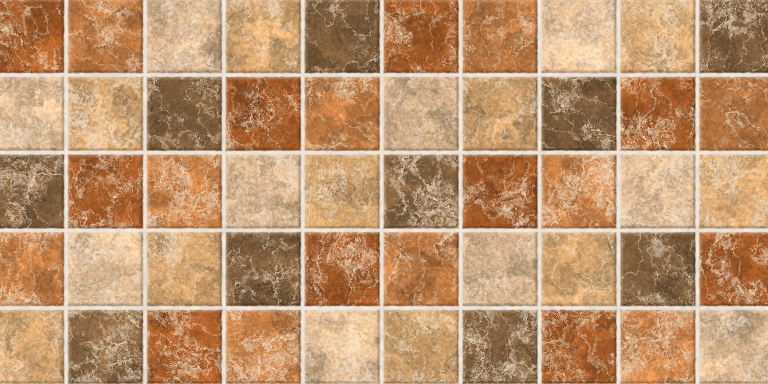
This texture is drawn by a WebGL 1 fragment shader. Its source:

```glsl
precision highp float;

uniform vec2 u_resolution;

#define PITCH vec2(0.2055, 0.2023)
#define FIRST_JOINT vec2(0.172, 0.198)
#define JOINT_HALF_WIDTH 0.0052
#define JOINT_WOBBLE 0.0016
#define BEVEL_WIDTH 0.011
#define VEIN_COLOR vec3(0.95, 0.88, 0.79)
#define GROUT_COLOR vec3(0.93, 0.89, 0.84)
#define VEIN_STRENGTH 0.85
#define MOTTLE_STRENGTH 0.50
#define TONE_VARIATION 0.12

vec2 hash2(vec2 p) {
  vec3 q = fract(vec3(p.xyx) * vec3(0.1031, 0.1030, 0.0973));
  q += dot(q, q.yzx + 33.33);
  return fract((q.xx + q.yz) * q.zy);
}

float cornerSlope(vec2 cell, vec2 toPoint) {
  float angle = 6.28318 * hash2(cell).x;
  return dot(vec2(cos(angle), sin(angle)), toPoint);
}

float gradientNoise(vec2 p) {
  vec2 i = floor(p), f = fract(p);
  vec2 u = f * f * f * (f * (f * 6.0 - 15.0) + 10.0);
  vec2 e = vec2(1.0, 0.0);
  float low = mix(cornerSlope(i, f), cornerSlope(i + e, f - e), u.x);
  float high = mix(cornerSlope(i + e.yx, f - e.yx), cornerSlope(i + 1.0, f - 1.0), u.x);
  return mix(low, high, u.y);
}

float fbm(vec2 p) {
  float sum = 0.0, amplitude = 0.6;
  for (int i = 0; i < 5; i++) {
    sum += amplitude * gradientNoise(p);
    p = mat2(1.6, 1.2, -1.2, 1.6) * p + 17.3;
    amplitude *= 0.62;
  }
  return sum;
}

// Thin bright line along the zero crossings of the noise
float crack(vec2 p, float width) {
  return 1.0 - smoothstep(width * 0.25, width, abs(gradientNoise(p)));
}

// Five stone tones, stepping diagonally from row to row
vec3 stoneTone(float index) {
  if (index < 0.5) return vec3(0.84, 0.70, 0.55);
  if (index < 1.5) return vec3(0.80, 0.62, 0.42);
  if (index < 2.5) return vec3(0.49, 0.36, 0.23);
  if (index < 3.5) return vec3(0.62, 0.34, 0.15);
  return vec3(0.74, 0.47, 0.26);
}

vec3 marble(vec2 uv, vec2 cell) {
  vec2 seed = hash2(cell + 41.0);
  float angle = 0.5 + 1.4 * seed.x;
  float c = cos(angle), s = sin(angle);
  vec2 p = mat2(c, s, -s, c) * (uv - 0.5) + seed * 90.0 + 50.0;
  vec2 warp = vec2(fbm(p * 3.5), fbm(p * 3.5 + 31.0));
  vec2 q = p + 0.22 * warp;

  // Clouded body
  float mottle = fbm(p * 2.2 + warp);
  float grain = gradientNoise(p * 21.0) + 0.7 * gradientNoise(p * 37.0);
  vec3 color = stoneTone(mod(cell.x - 2.0 * cell.y, 5.0));
  color *= 1.0 + MOTTLE_STRENGTH * mottle + 0.13 * grain + TONE_VARIATION * (seed.y - 0.5);

  // Long fractures, fine crazing and chalky flecks
  float patches = smoothstep(-0.22, 0.30, fbm(p * 1.8 + 60.0) + 0.2 * (seed.y - 0.5));
  float fractures = crack(q * vec2(1.5, 3.6), 0.055) * (0.45 + 0.55 * patches);
  float crazing = 0.75 * crack(q * vec2(5.0, 8.0) + 9.0, 0.10) * patches;
  crazing = max(crazing, 0.6 * crack(q * 12.0 + 23.0, 0.12) * patches);
  float flecks = smoothstep(0.12, 0.50, fbm(q * 8.0 + 77.0) + 0.5 * patches - 0.22);
  float veins = max(max(fractures, crazing), 0.75 * flecks);
  veins *= 0.82 + 0.5 * grain;
  return mix(color, VEIN_COLOR, VEIN_STRENGTH * clamp(veins, 0.0, 1.0));
}

void main() {
  vec2 p = gl_FragCoord.xy / u_resolution.y;
  float pixel = 1.0 / u_resolution.y;
  vec2 grid = (p - FIRST_JOINT) / PITCH;
  vec2 cell = floor(grid);
  vec2 uv = fract(grid);

  // Distances from the joint centers: left and bottom, right and top
  vec2 nearSide = uv * PITCH;
  vec2 farSide = (1.0 - uv) * PITCH;
  vec2 closest = min(nearSide, farSide);
  float edge = min(closest.x, closest.y) - JOINT_HALF_WIDTH;
  edge += JOINT_WOBBLE * gradientNoise(p * 70.0 + 5.0);

  // Pale rim on the left and top, shade on the right and bottom
  vec3 color = marble(uv, cell);
  float litEdge = min(nearSide.x, farSide.y) - JOINT_HALF_WIDTH;
  float darkEdge = min(farSide.x, nearSide.y) - JOINT_HALF_WIDTH;
  float rim = 1.0 - smoothstep(0.0, BEVEL_WIDTH, litEdge);
  float shade = 1.0 - smoothstep(0.0, BEVEL_WIDTH, darkEdge);
  color = mix(color, VEIN_COLOR, 0.28 * rim);
  color *= 1.0 - 0.26 * shade;

  // Grout with faint soiling
  vec3 grout = GROUT_COLOR * (1.0 + 0.10 * fbm(p * 28.0));
  float tile = smoothstep(-0.7 * pixel - 0.001, 0.7 * pixel + 0.001, edge);
  gl_FragColor = vec4(clamp(mix(grout, color, tile), 0.0, 1.0), 1.0);
}
```
